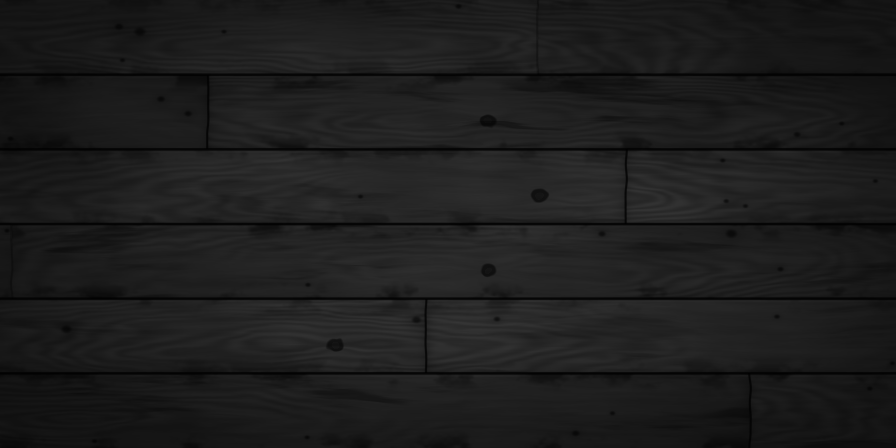
Give the GLSL for this texture, as a Shadertoy shader.

```glsl
#define ROWS 6.0
#define BASE_TONE 0.172
#define SEAM_HALF 0.0022
#define JOINT_HALF 0.0018
#define RING_FREQ 520.0
#define RING_DEPTH 0.10
#define FIBRE_DEPTH 0.24
#define STREAK_DEPTH 0.42
#define GRIME_DEPTH 0.38
#define VIGNETTE 0.56
#define SPOTS 5

// Butt joint of each row, as a share of the width, top row first
const float JOINTS[6] = float[6](0.6, 0.232, 0.699, 0.013, 0.475, 0.837);

float hash(vec2 p) {
    return fract(sin(dot(p, vec2(127.1, 311.7))) * 43758.5453);
}

float noise(vec2 p) {
    vec2 i = floor(p), f = fract(p);
    f = f * f * (3.0 - 2.0 * f);
    return mix(mix(hash(i), hash(i + vec2(1, 0)), f.x),
               mix(hash(i + vec2(0, 1)), hash(i + vec2(1, 1)), f.x), f.y);
}

float fbm(vec2 p) {
    float sum = 0.0, amp = 0.5;
    for (int i = 0; i < 4; i++) {
        sum += amp * noise(p);
        p = p * 2.03 + 11.7;
        amp *= 0.5;
    }
    return sum / 0.9375;
}

// Coverage of a line with soft edges
float line(float dist, float halfWidth, float px) {
    return 1.0 - smoothstep(halfWidth - px * 0.5, halfWidth + px, dist);
}

void mainImage(out vec4 fragColor, in vec2 fragCoord) {
    float px = 1.0 / iResolution.y;
    vec2 uv = fragCoord / iResolution.xy;
    vec2 p = fragCoord * px;
    float width = iResolution.x * px;

    // Plank layout
    float down = (1.0 - uv.y) * ROWS;
    float row = clamp(floor(down), 0.0, ROWS - 1.0);
    float across = down - row;
    float joint = JOINTS[int(row)] * width;
    float side = step(joint, p.x);
    vec2 id = vec2(row, side);
    float seed = hash(id + 3.7);
    float odd = mod(row, 2.0);
    float rough = clamp(0.15 + 0.6 * odd + 0.35 * seed, 0.0, 1.0);
    vec2 local = vec2(p.x, across / ROWS);
    vec2 q = local + vec2(seed * 37.0, row * 5.3 + side * 2.1);

    // Main knot and the growth rings drawn out around it
    float hasKnot = step(0.5, row) * step(row, 4.5);
    float bend = row - 2.0;
    vec2 knot = vec2((0.602 - 0.057 * bend * bend) * width, 0.62 / ROWS);
    vec2 d = local - knot;
    float warp = fbm(q * vec2(2.5, 11.0)) - 0.5;
    float swell = hasKnot * exp(-dot(d * vec2(14.0, 30.0), d * vec2(14.0, 30.0)));
    float height = length(vec2(d.x * 0.11, d.y)) + 0.07 * warp + 0.018 * swell;
    float rings = sin(height * RING_FREQ);
    float ringMask = smoothstep(0.3, 0.65, fbm(q * vec2(2.0, 7.0) + 9.0));

    // Fibres, dark streaks and broad stains
    vec2 flow = q + vec2(0.0, 0.05 * warp + 0.012 * swell * sign(d.y));
    float fibre = fbm(flow * vec2(5.0, 95.0)) - 0.5;
    float streak = smoothstep(0.53, 0.76, fbm(flow * vec2(4.5, 42.0) + 4.0));
    float patches = smoothstep(0.35, 0.65, fbm(q * vec2(3.0, 9.0) + 21.0));
    float stain = fbm(q * vec2(4.0, 8.0) + 31.0) - 0.5;

    float tone = 1.10 - 0.17 * rough + 0.12 * (hash(id + 8.1) - 0.5);
    tone *= 1.0 + FIBRE_DEPTH * fibre + 0.35 * stain;
    tone *= 1.0 + RING_DEPTH * rings * ringMask;
    tone *= 1.0 - STREAK_DEPTH * streak * patches * rough;

    // Grime gathered along the plank edges
    float edge = min(across, 1.0 - across);
    float worn = smoothstep(0.48, 0.72, fbm(q * vec2(14.0, 20.0) + 50.0));
    tone *= 1.0 - GRIME_DEPTH * worn * (1.0 - smoothstep(0.0, 0.3, edge)) * (0.4 + rough);

    // Knot core with a dark rim
    float knotDist = length(d * vec2(0.8, 1.0)) + 0.005 * (noise(q * 90.0) - 0.5);
    float core = 1.0 - smoothstep(0.005, 0.014, knotDist);
    float rim = 1.0 - smoothstep(0.002, 0.005 + px, abs(knotDist - 0.010));
    tone *= 1.0 - hasKnot * max(0.5 * core, 0.6 * rim);

    // Pin knots and nail marks
    for (int i = 0; i < SPOTS; i++) {
        vec2 key = vec2(row * 7.0 + 1.0, float(i) * 3.0 + 2.0);
        vec2 spot = vec2(hash(key) * width, (0.08 + 0.84 * hash(key + 5.3)) / ROWS);
        float size = mix(0.002, 0.009, pow(hash(key + 9.1), 3.0));
        float dist = length((local - spot) * vec2(0.75, 1.0));
        tone *= 1.0 - 0.55 * (1.0 - smoothstep(size * 0.4, size + 2.0 * px, dist));
        tone *= 1.0 - 0.15 * exp(-dist * dist / (size * size * 9.0));
    }

    // Gaps between planks, with a faint lit lip below each seam
    float seamY = clamp(round(down), 1.0, ROWS - 1.0);
    float below = (down - seamY) / ROWS;
    float seam = line(abs(below), SEAM_HALF, px);
    float lip = line(abs(below - 0.006), 0.0012, px);
    float wobble = 0.004 * (noise(vec2(p.y * 30.0, row)) - 0.5);
    float jointDist = abs(p.x - joint + wobble);
    float jointFade = mod(row, 3.0) < 0.5 ? 0.35 : 0.85;
    tone *= 1.0 + 0.12 * lip;
    tone *= 1.0 - 0.2 * exp(-abs(below) * 160.0);
    tone *= 1.0 - jointFade * (0.25 * exp(-jointDist * 90.0) + 0.7 * line(jointDist, JOINT_HALF, px));
    tone *= 1.0 - 0.8 * seam;

    // Falloff towards the borders
    float falloff = smoothstep(0.12, 0.74, length((uv - 0.5) * vec2(1.1, 1.0)));
    fragColor = vec4(vec3(BASE_TONE * tone * (1.0 - VIGNETTE * falloff)), 1.0);
}
```
